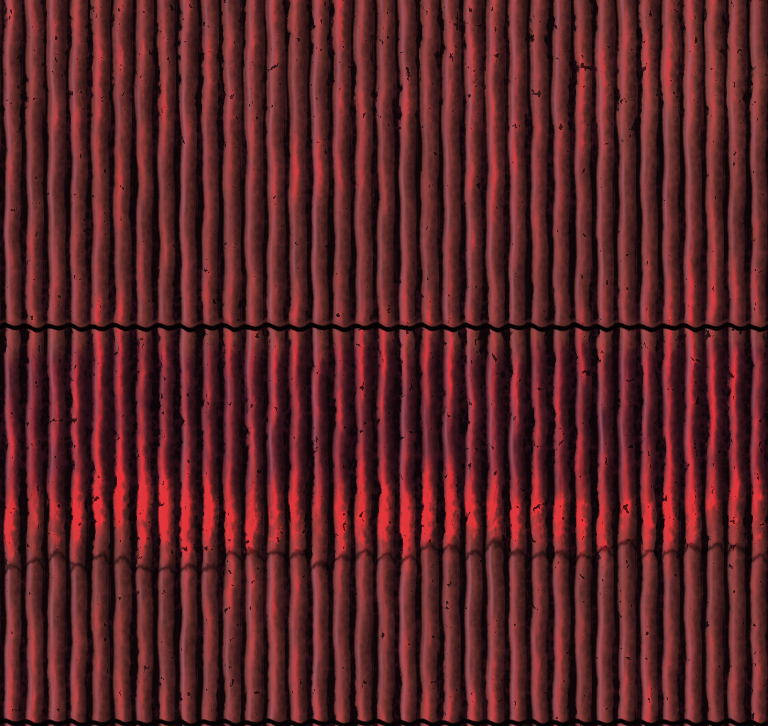
Give the GLSL for this texture, as a Shadertoy shader.

```glsl
// Weathered red corrugated metal: overlapping ribbed sheets with rust bands and a torn seam.
#define RIDGES 35.0      // ribs across the canvas
#define PHASE 0.08       // sideways offset, in ribs
#define RIB_HALF 0.385   // lit half width of a rib, in ribs
#define SEAM_Y 0.549     // dark joint between sheets
#define SEAM_HALF 0.0032 // half thickness of the joint
#define LAP_Y 0.226      // top of the lowest cleaner sheet
#define TIDE_Y 0.83      // lower limit of the upper rust band
#define RAGGED 0.30      // how far wear bites into the ribs

const vec3 PITCH   = vec3(0.055, 0.020, 0.032);
const vec3 UMBER   = vec3(0.27, 0.11, 0.12);
const vec3 CLAY    = vec3(0.45, 0.21, 0.19);
const vec3 ROSE    = vec3(0.71, 0.28, 0.28);
const vec3 SCARLET = vec3(0.93, 0.20, 0.22);
const vec3 MAUVE   = vec3(0.65, 0.36, 0.43);
const vec3 PLUM    = vec3(0.20, 0.06, 0.11);

vec2 hash2(vec2 p) {
    vec3 q = fract(p.xyx * vec3(0.1031, 0.1030, 0.0973));
    q += dot(q, q.yzx + 33.33);
    return fract((q.xx + q.yz) * q.zy);
}

// Distance to the nearest scattered point, about 0 to 1
float cellular(vec2 p) {
    vec2 cell = floor(p), local = fract(p);
    float nearest = 2.0;
    for (int j = -1; j <= 1; j++)
    for (int i = -1; i <= 1; i++) {
        vec2 o = vec2(i, j);
        vec2 d = o + hash2(cell + o) - local;
        nearest = min(nearest, dot(d, d));
    }
    return sqrt(nearest);
}

// Three cellular octaves, centred near zero
float patches(vec2 p) {
    float n = 0.55 * cellular(p) + 0.3 * cellular(p * 2.1 + 7.3);
    return 2.0 * (n + 0.15 * cellular(p * 4.3 + 19.1) - 0.45);
}

float bump(float x, float center, float width) {
    float d = (x - center) / width;
    return exp(-d * d);
}

void mainImage(out vec4 fragColor, in vec2 fragCoord) {
    vec2 uv = fragCoord / iResolution.xy;
    vec2 p = fragCoord / iResolution.x * RIDGES;
    float pixel = RIDGES / iResolution.x;

    // Rib coordinates with a slight sway
    float sway = 0.035 * sin(p.y * 0.9 + floor(p.x) * 2.3)
               + 0.025 * sin(p.y * 2.3 + p.x * 0.7);
    float ribX = p.x - PHASE;
    float id = floor(ribX);
    float s = fract(ribX) - 0.5 + sway;
    vec2 rnd = hash2(vec2(id, 5.0));

    // Noise: broad stains, vertical streaks and fine flakes
    float stain = patches(p * vec2(0.22, 0.16) + 3.0);
    float streak = patches(vec2(p.x * 1.2, p.y * 0.28) + 41.0);
    float flake = patches(p * vec2(2.3, 1.5) + 11.0);
    float grain = patches(p * vec2(3.5, 2.6) + 67.0);

    // Horizontal zones, their limits shifting from rib to rib
    float lapEdge = LAP_Y + 0.016 * smoothstep(0.3, 0.7, uv.x)
                  + 0.022 * (rnd.x - 0.5) - 0.05 * s * s + 0.006 * flake;
    float lowSheet = 1.0 - smoothstep(-0.003, 0.003, uv.y - lapEdge);
    float y = uv.y + 0.025 * (rnd.y - 0.5) + 0.015 * flake;
    float tide = smoothstep(-0.025, 0.025, y - TIDE_Y);
    float middle = (1.0 - lowSheet) * (1.0 - smoothstep(-0.003, 0.003, uv.y - SEAM_Y));
    float redBand = middle * bump(y, 0.292, 0.055);
    float gloom = middle * smoothstep(0.28, 0.36, y) * (1.0 - smoothstep(0.50, 0.55, y));
    float joint = middle * smoothstep(0.505, 0.545, y);

    // Rib outline, bitten by wear
    float wear = 0.25 + 0.55 * tide + 0.55 * middle + 0.35 * bump(y, 0.585, 0.03)
               + 0.35 * bump(y, 0.02, 0.07);
    float bite = RAGGED * wear * max(0.0, 0.65 * flake + 0.6 * streak + 0.05);
    float halfWidth = RIB_HALF + 0.05 * (rnd.x - 0.5) + 0.05 * tide - bite;
    float soft = max(0.06, pixel);
    float rib = 1.0 - smoothstep(-soft, soft, abs(s - 0.01) - halfWidth);

    // Base metal: lit from the left, falling into shade on the right
    float light = smoothstep(0.46, -0.18, s) + 0.3 * grain + 0.2 * streak;
    vec3 color = mix(UMBER * 0.72, CLAY, clamp(light, 0.0, 1.0));
    float tan_ = bump(uv.x, 0.9, 0.13) * bump(uv.y, 0.89, 0.1) + 0.5 * joint;
    color = mix(color, vec3(0.56, 0.30, 0.24), 0.6 * tan_ * clamp(light, 0.0, 1.0));
    color = mix(color, PLUM * (0.5 + light), 0.65 * gloom * (1.0 - joint));

    // Red paint on the crest, spreading over the rib in rusty bands
    float red = clamp(0.5 + 0.9 * streak + 0.7 * stain + 0.25 * tide
              + 0.6 * redBand + 0.25 * gloom + 0.3 * bump(uv.y, 0.0, 0.1), 0.0, 1.0);
    float crest = bump(s, -0.11 + 0.08 * flake, 0.14 + 0.06 * redBand);
    float spread = smoothstep(0.1, 0.7, flake + stain + 0.25 * tide + 0.7 * redBand - 0.15);
    vec3 paint = mix(ROSE, SCARLET, clamp(0.25 + 0.8 * stain + 0.5 * gloom + 0.8 * redBand + 0.3 * grain, 0.0, 1.0));
    color = mix(color, paint, clamp(crest * red * 0.95 + 0.55 * spread * light * (0.25 * tide + redBand + 0.15), 0.0, 0.95));

    // Cool sheen along the left shoulder
    float sheen = bump(s, -0.21, 0.09) * clamp(0.6 - 0.7 * streak + 0.5 * (rnd.y - 0.5), 0.0, 1.0);
    color = mix(color, MAUVE, 0.75 * sheen * (1.0 - 0.7 * redBand));

    // Pits and the dark valleys
    float pit = smoothstep(0.42, 0.62, 0.6 * flake + 0.6 * grain + 0.12 * wear);
    color *= 1.0 - 0.7 * pit;
    vec3 valley = PITCH + PLUM * 0.4 * smoothstep(-0.1, 0.5, grain + stain + 0.2 * gloom);
    color = mix(valley, color, rib);

    // Shadow at the lap and the wavy seams
    color *= 1.0 - 0.5 * bump(uv.y, lapEdge + 0.003, 0.004);
    float wave = 0.0022 * sin(6.2832 * ribX + 0.8) + 0.0013 * sin(p.x * 2.7) + 0.001 * flake;
    float aa = max(0.0012, 1.0 / iResolution.y);
    float seamDist = min(abs(uv.y - SEAM_Y - wave), abs(uv.y - 0.004 - wave));
    float seam = 1.0 - smoothstep(-aa, aa, seamDist - SEAM_HALF);
    color = mix(color, CLAY * 0.9, 0.4 * bump(uv.y, SEAM_Y + wave + 0.006, 0.0025));
    color = mix(color, PITCH * 0.4, seam);

    fragColor = vec4(clamp(color, 0.0, 1.0), 1.0);
}
```
